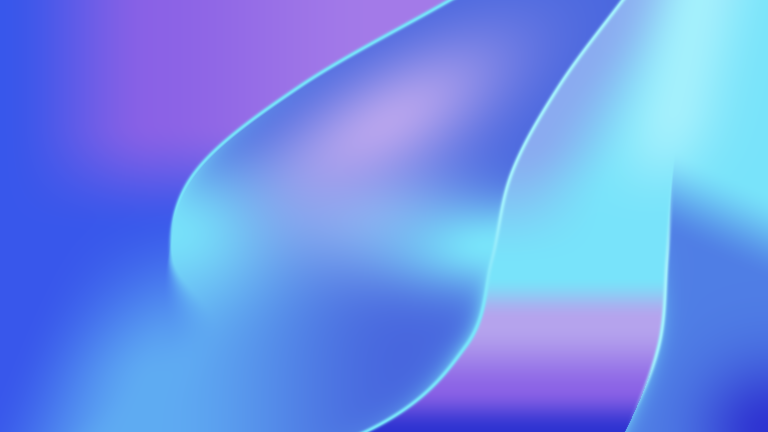
Reproduce this background procedurally as a WebGL 1 fragment shader.

```glsl
precision highp float;
// Draws soft overlapping glassy folds in blue, violet and cyan with bright rims.

uniform vec2 u_resolution;

#define BLUE vec3(0.22, 0.34, 0.92)
#define VIOLET vec3(0.54, 0.38, 0.90)
#define ORCHID vec3(0.64, 0.48, 0.91)
#define SKY vec3(0.37, 0.67, 0.95)
#define INDIGO vec3(0.28, 0.40, 0.87)
#define PERIWINKLE vec3(0.54, 0.67, 0.94)
#define LAVENDER vec3(0.71, 0.64, 0.93)
#define CYAN vec3(0.47, 0.89, 0.98)
#define ICE vec3(0.64, 0.94, 0.99)
#define DEEP vec3(0.18, 0.20, 0.82)
#define EDGE 0.003
#define RIM 0.005

// Catmull-Rom kernel
vec4 kernel(vec4 x) {
  x = abs(x);
  vec4 inner = (1.5 * x - 2.5) * x * x + 1.0;
  vec4 outer = ((2.5 - 0.5 * x) * x - 4.0) * x + 2.0;
  return mix(inner, outer, step(1.0, x)) * step(x, vec4(2.0));
}

// Spline x(y) through eight evenly spaced knots, one beyond each end
float spline(float y, vec4 lower, vec4 upper) {
  float t = 5.0 * y;
  return dot(lower, kernel(t - vec4(-1.0, 0.0, 1.0, 2.0)))
       + dot(upper, kernel(t - vec4(3.0, 4.0, 5.0, 6.0)));
}

// Signed distance to a spline, positive on its right
float foldDistance(vec2 p, vec4 lower, vec4 upper) {
  float x = spline(p.y, lower, upper);
  float slope = (spline(p.y + 0.005, lower, upper) - spline(p.y - 0.005, lower, upper)) / 0.01;
  return (p.x - x) / sqrt(1.0 + slope * slope);
}

// One at low, zero at high
float fall(float low, float high, float x) {
  return 1.0 - smoothstep(low, high, x);
}

// Elliptical Gaussian, turned by an angle
float glow(vec2 p, vec2 center, vec2 radii, float angle) {
  float c = cos(angle), s = sin(angle);
  vec2 q = p - center;
  q = vec2(c * q.x + s * q.y, c * q.y - s * q.x) / radii;
  return exp(-dot(q, q));
}

float rim(float d) {
  return exp(-d * d / (RIM * RIM));
}

vec3 leftPanel(vec2 p) {
  float violet = smoothstep(0.0, 0.36, p.x) * smoothstep(0.46, 0.72, p.y);
  vec3 color = mix(BLUE, mix(VIOLET, ORCHID, smoothstep(0.3, 0.9, p.x)), violet);
  float sky = smoothstep(0.0, 0.35, p.x - 0.4 * p.y + 0.05) * fall(0.12, 0.55, p.y);
  return mix(color, SKY, sky);
}

vec3 middlePanel(vec2 p) {
  vec3 color = mix(INDIGO, SKY, fall(0.35, 0.95, p.x) * fall(0.3, 0.7, p.y));
  color = mix(color, PERIWINKLE, 0.9 * glow(p, vec2(0.85, 0.5), vec2(0.25, 0.14), 0.0));
  color = mix(color, LAVENDER, glow(p, vec2(0.89, 0.71), vec2(0.33, 0.13), 0.55));
  color = mix(color, CYAN, 0.95 * glow(p, vec2(0.40, 0.46), vec2(0.22, 0.16), 0.0));
  return mix(color, CYAN, glow(p, vec2(1.13, 0.43), vec2(0.22, 0.10), 0.0));
}

vec3 rightPanel(vec2 p, float d) {
  vec3 color = mix(PERIWINKLE, CYAN, smoothstep(0.02, 0.24, d));
  float streak = (p.x - 1.39 - 0.23 * p.y) / 0.11;
  color = mix(color, ICE, exp(-streak * streak) * smoothstep(0.45, 0.75, p.y));
  color = mix(color, CYAN, fall(0.38, 0.68, p.y));
  // Sunset bands at the foot
  color = mix(color, LAVENDER, fall(0.26, 0.36, p.y));
  color = mix(color, VIOLET, fall(0.08, 0.25, p.y));
  return mix(color, DEEP, fall(0.0, 0.10, p.y));
}

vec3 cornerPanel(vec2 p) {
  vec3 color = mix(INDIGO, SKY, 0.35);
  return mix(color, DEEP, glow(p, vec2(1.78, 0.0), vec2(0.16), 0.0));
}

void main() {
  vec2 p = gl_FragCoord.xy / u_resolution * vec2(16.0 / 9.0, 1.0);

  float d1 = foldDistance(p, vec4(-0.093, 0.255, 0.444, 0.394), vec4(0.451, 0.694, 1.042, 1.389));
  float d2 = foldDistance(p, vec4(0.255, 0.845, 1.079, 1.139), vec4(1.185, 1.294, 1.442, 1.597));
  float d3 = foldDistance(p, vec4(1.331, 1.447, 1.525, 1.544), vec4(1.558, 1.586, 1.620, 1.655));

  // Left fold: crisp above, melting away below
  float blur = mix(EDGE, 0.07, fall(0.2, 0.44, p.y));
  vec3 color = mix(leftPanel(p), middlePanel(p), smoothstep(-blur, blur, d1));
  float sheen = 0.6 * exp(-max(d1, 0.0) / 0.02) * step(0.0, d1) * fall(0.5, 0.9, p.y);
  color = mix(color, CYAN, max(rim(d1), sheen) * smoothstep(0.36, 0.52, p.y));

  // Centre fold, with a cyan glow on its left side
  float halo = 0.8 * exp(min(d2, 0.0) / 0.02) * fall(0.3, 0.6, p.y) * smoothstep(-0.1, 0.25, p.y);
  color = mix(color, CYAN, halo);
  color = mix(color, rightPanel(p, d2), smoothstep(-EDGE, EDGE, d2));
  color = mix(color, mix(CYAN, ICE, smoothstep(0.2, 0.6, p.y)), rim(d2));

  // Corner fold, dissolving into the cyan above
  float cover = fall(0.45, 0.66, p.y + 0.45 * (p.x - 1.55));
  color = mix(color, cornerPanel(p), cover * smoothstep(-EDGE, EDGE, d3));
  float lit = smoothstep(0.0, 0.2, p.y) * fall(0.36, 0.62, p.y);
  float trail = 0.5 * exp(-max(d3, 0.0) / 0.015) * step(0.0, d3) * fall(0.2, 0.5, p.y);
  color = mix(color, CYAN, trail);
  color = mix(color, ICE, rim(d3) * lit);

  gl_FragColor = vec4(color, 1.0);
}
```
